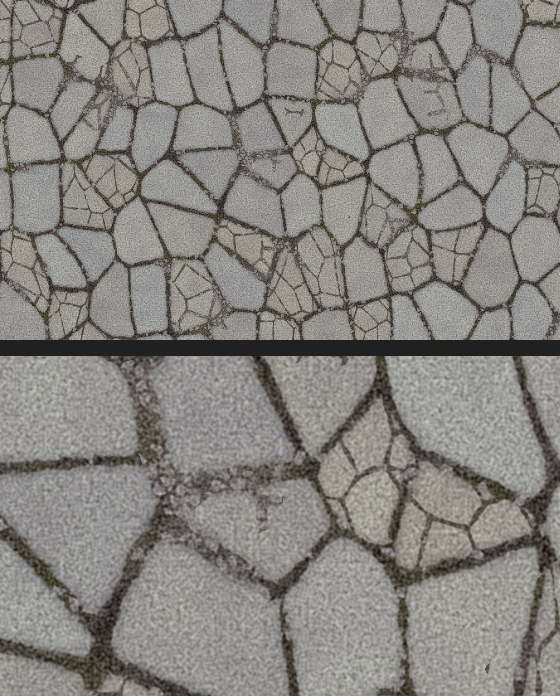
Top, the full canvas; bottom, a detail of the centre.
A Shadertoy shader for this texture:

```glsl
// Irregular grey flagstone paving with cracked slabs, mossy joints and gravel.

const vec3 LIGHT_STONE = vec3(0.65, 0.645, 0.625);
const vec3 MID_STONE   = vec3(0.55, 0.53, 0.53);
const vec3 TAN_STONE   = vec3(0.50, 0.50, 0.42);
const vec3 GRIT        = vec3(0.40, 0.37, 0.36);
const vec3 MOSS        = vec3(0.29, 0.28, 0.19);
const vec3 SOIL        = vec3(0.20, 0.17, 0.16);
const vec2 SLABS       = vec2(7.8, 6.2); // slabs per canvas height

vec2 hash2(vec2 p) {
    vec3 q = fract(p.xyx * vec3(0.1031, 0.1030, 0.0973));
    q += dot(q, q.yzx + 33.33);
    return fract((q.xx + q.yz) * q.zy);
}

float cornerSlope(vec2 cell, vec2 f, vec2 corner) {
    return dot(hash2(cell + corner) * 2.0 - 1.0, f - corner);
}

float gradientNoise(vec2 p) {
    vec2 i = floor(p), f = fract(p);
    vec2 u = f * f * f * (f * (f * 6.0 - 15.0) + 10.0);
    float low  = mix(cornerSlope(i, f, vec2(0, 0)), cornerSlope(i, f, vec2(1, 0)), u.x);
    float high = mix(cornerSlope(i, f, vec2(0, 1)), cornerSlope(i, f, vec2(1, 1)), u.x);
    return mix(low, high, u.y);
}

float fbm(vec2 p) {
    float sum = 0.0, gain = 1.0;
    for (int i = 0; i < 3; i++) {
        sum += gain * gradientNoise(p);
        p = p * 2.1 + 17.3;
        gain *= 0.55;
    }
    return sum;
}

float smoothMin(float a, float b, float k) {
    float h = max(k - abs(a - b), 0.0) / k;
    return min(a, b) - h * h * k * 0.25;
}

vec2 seedPoint(vec2 cell, float jitter) {
    return 0.5 + jitter * (hash2(cell) - 0.5);
}

// Voronoi cells: x = distance to the rounded border, yz = cell id
vec3 cells(vec2 p, float jitter, float rounding) {
    vec2 base = floor(p), f = fract(p), nearest = vec2(0), home = vec2(0);
    float best = 8.0, border = 8.0;
    for (int y = -1; y <= 1; y++)
    for (int x = -1; x <= 1; x++) {
        vec2 g = vec2(x, y);
        vec2 r = g + seedPoint(base + g, jitter) - f;
        if (dot(r, r) < best) { best = dot(r, r); nearest = r; home = g; }
    }
    for (int y = -2; y <= 2; y++)
    for (int x = -2; x <= 2; x++) {
        vec2 g = home + vec2(x, y);
        vec2 r = g + seedPoint(base + g, jitter) - f;
        vec2 gap = r - nearest;
        if (dot(gap, gap) > 1e-4)
            border = smoothMin(border, dot(0.5 * (r + nearest), normalize(gap)), rounding);
    }
    return vec3(border, base + home);
}

float cover(float d, float soft) {
    return smoothstep(-soft, soft, d);
}

vec3 stoneColor(vec2 uv, vec2 tone, float grain) {
    float mottle = fbm(uv * 16.0);
    float light = 0.62 + 0.5 * (tone.x - 0.5) + 0.55 * mottle;
    vec3 c = mix(MID_STONE, LIGHT_STONE, clamp(light, 0.0, 1.0));
    float stain = smoothstep(0.12, 0.42, gradientNoise(uv * 190.0 + 7.0) + 0.2 * mottle);
    c = mix(c, TAN_STONE, 0.6 * stain);
    c += vec3(0.012, 0.002, -0.012) * (tone.y - 0.5) * 2.0;
    return c + 0.22 * grain;
}

vec3 jointColor(vec2 uv, float depth, float gravel, float grain) {
    float patches = fbm(uv * 22.0 + 5.0);
    vec3 c = mix(SOIL, GRIT, clamp(0.25 + 0.5 * patches + 0.6 * gravel + 0.3 * depth, 0.0, 1.0));
    c = mix(c, MOSS, 0.75 * smoothstep(-0.1, 0.3, gradientNoise(uv * 9.0 + 31.0)) * (1.0 - 0.7 * gravel));
    vec3 pebble = cells(uv * 75.0, 0.9, 0.1);
    float chosen = step(0.8 - 0.5 * gravel, hash2(pebble.yz + 3.0).x);
    c = mix(c, MID_STONE, 0.85 * chosen * smoothstep(0.06, 0.22, pebble.x));
    return c + 0.3 * grain;
}

void mainImage(out vec4 fragColor, in vec2 fragCoord) {
    vec2 uv = fragCoord / iResolution.y;
    float pixel = SLABS.x / iResolution.y;

    // Slab layout, gently bent so rows wander
    vec2 bend = vec2(gradientNoise(uv * 3.1), gradientNoise(uv * 3.1 + 40.0));
    vec2 p = (uv + 0.07 * bend) * SLABS + vec2(0.12, -0.1) * uv.yx * SLABS + 20.0;
    float rough = 0.035 * fbm(uv * 48.0);
    vec3 slab = cells(p, 0.82, 0.10);
    vec2 tone = hash2(slab.yz + 9.0);

    // Joint width grows where the paving has crumbled
    float gravel = smoothstep(0.12, 0.42, fbm(uv * 4.5 + 11.0));
    float width = 0.036 + 0.03 * gradientNoise(uv * 7.0) + 0.06 * gravel;
    float inside = slab.x + rough - width;
    float stone = cover(inside, max(0.014, 0.7 * pixel));

    // Some slabs are broken into smaller pieces
    vec3 piece = cells(p * 2.0 + tone * 5.0, 0.9, 0.06);
    float broken = step(0.64 - 0.3 * gravel, tone.y);
    float crackWidth = 0.035 + 0.04 * gravel + 0.03 * gradientNoise(uv * 14.0);
    float crack = broken * (1.0 - cover(piece.x + rough - crackWidth, max(0.02, 1.2 * pixel)));
    tone.x = mix(tone.x, hash2(piece.yz).x, 0.5 * broken);

    // Surface grain and worn rims
    float grain = gradientNoise(uv * 270.0) + 0.35 * gradientNoise(uv * 140.0 + 60.0);
    vec3 top = stoneColor(uv, tone, grain) * mix(0.88, 1.0, smoothstep(0.0, 0.07, inside));
    vec3 gap = jointColor(uv, clamp(slab.x / width, 0.0, 1.0), gravel, grain);
    vec3 color = mix(gap, top, stone * (1.0 - 0.9 * crack));
    fragColor = vec4(clamp(color, 0.0, 1.0), 1.0);
}
```
